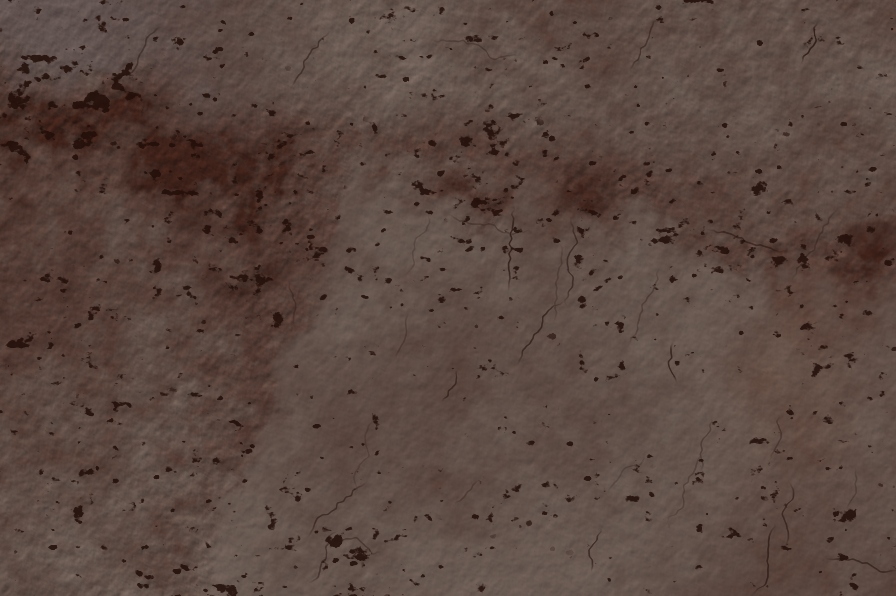
Write a WebGL 2 fragment shader that draws this texture.

```glsl
#version 300 es
precision highp float;
// Weathered plaster wall: a pale cracked patch, rougher brown render and
// a crumbling rust seam. Noise drives a wear value that picks the tone;
// relief shading, pits and hairline cracks are laid over it.

uniform vec2 u_resolution;
out vec4 outColor;

float hash(vec2 p) {
    vec3 q = fract(p.xyx * vec3(0.1031, 0.1030, 0.0973));
    q += dot(q, q.yzx + 33.33);
    return fract((q.x + q.y) * q.z);
}

float noise(vec2 p) {
    vec2 i = floor(p), f = fract(p);
    f = f * f * (3.0 - 2.0 * f);
    return mix(mix(hash(i), hash(i + vec2(1, 0)), f.x),
               mix(hash(i + vec2(0, 1)), hash(i + vec2(1, 1)), f.x), f.y);
}

float fbm(vec2 p) {
    float sum = 0.0, amp = 0.533;
    for (int i = 0; i < 4; i++) {
        sum += amp * noise(p);
        p = mat2(1.6, 1.2, -1.2, 1.6) * p + 17.3;
        amp *= 0.5;
    }
    return sum;
}

// Surface height: lumps, crumbly grain and faint slanted trowel strokes
float relief(vec2 p) {
    vec2 stroke = vec2(p.x + p.y, p.y - p.x) + 0.02 * noise(p * 14.0);
    return 0.7 * fbm(p * 30.0) + 0.75 * fbm(p * 72.0 + 9.0)
         + 0.1 * noise(stroke * vec2(14.0, 110.0));
}

// Ragged holes scattered one per cell, kept where the hash is below density
float pits(vec2 p, float scale, float density) {
    vec2 q = p * scale, cell = floor(q);
    float ragged = (fbm(p * 95.0) - 0.5) * 0.65, dark = 0.0;
    for (int y = -1; y <= 1; y++)
    for (int x = -1; x <= 1; x++) {
        vec2 c = cell + vec2(x, y);
        vec2 d = q - c - vec2(hash(c + 3.1), hash(c + 8.7));
        float radius = mix(0.04, 0.2, pow(hash(c + 21.0), 2.0));
        float keep = smoothstep(density, density * 0.7, hash(c + 40.0));
        float dist = length(d * vec2(0.8, 1.15)) + ragged - radius;
        dark = max(dark, keep * smoothstep(0.05, -0.07, dist));
    }
    return dark;
}

// Wandering hairlines, mostly steep and leaning right
float cracks(vec2 p, float pixel) {
    float dark = 0.0;
    for (int i = 0; i < 32; i++) {
        float n = float(i);
        vec2 seed = vec2(n * 3.7, 5.0);
        vec2 centre = vec2(0.48 + (n + hash(seed)) * 0.031, 0.05 + 0.58 * hash(seed + 9.0));
        if (i % 6 == 5) centre = vec2(n * 0.047, 0.9 + 0.08 * hash(seed));
        float angle = i % 7 == 3 ? 1.8 : mix(-0.1, 0.75, hash(seed + 4.0));
        vec2 dir = vec2(sin(angle), cos(angle)), d = p - centre;
        float along = dot(d, dir), across = d.x * dir.y - d.y * dir.x;
        across += (noise(vec2(along * 30.0, n * 7.0)) - 0.5) * 0.02
                + (noise(vec2(along * 120.0, n * 5.0)) - 0.5) * 0.005;
        float halfLength = mix(0.03, 0.085, hash(seed + 2.0));
        float fade = smoothstep(halfLength, halfLength * 0.5, abs(along));
        float line = smoothstep(0.0008 + pixel, 0.0003, abs(across));
        dark = max(dark, line * fade * mix(0.2, 0.8, hash(seed + 6.0)));
    }
    return dark;
}

void main() {
    vec2 p = gl_FragCoord.xy / u_resolution.y;
    float pixel = 1.0 / u_resolution.y;
    float across = p.x / 1.5;
    float crumble = fbm(p * 26.0 + 50.0) - 0.5;

    // Rust seam sloping down to the right, with a branch dropping at the left
    float seam = p.y - 0.83 + 0.17 * p.x + (fbm(p * 5.0) - 0.5) * 0.22 + crumble * 0.09;
    float seamWidth = mix(0.085, 0.05, across);
    float band = exp(-seam * seam / (seamWidth * seamWidth));
    band *= mix(1.0, 0.65, across) * mix(0.3, 1.15, smoothstep(0.3, 0.65, fbm(p * vec2(9.0, 14.0) + 5.0)));
    float below = smoothstep(0.03, -0.05, seam);
    float side = p.x - 0.33 - 0.2 * smoothstep(0.0, 0.65, p.y)
               + (fbm(p * 7.0 + 3.0) - 0.5) * 0.17 + crumble * 0.08;
    float left = smoothstep(0.02, -0.03, side) * below;
    float branch = left * smoothstep(-0.2, -0.02, side) * mix(0.45, 1.0, p.y);

    // Local stains and a hollow at the right edge
    vec2 toStain = (p - vec2(1.33, 0.38)) * vec2(9.0, 5.0);
    vec2 toHollow = (p - vec2(1.48, 0.6)) * vec2(14.0, 26.0);
    vec2 toBlotch = (p - vec2(0.34, 0.65)) * vec2(6.0, 7.0);
    float stain = exp(-dot(toStain, toStain)) * fbm(p * 8.0 + 30.0);
    float hollow = smoothstep(1.1, 0.7, length(toHollow) + fbm(p * 20.0) - 0.5);
    float blotch = exp(-dot(toBlotch, toBlotch));

    float rough = clamp(0.2 + 0.35 * left + 0.5 * band + 0.3 * branch + 0.25 * (1.0 - below), 0.0, 1.0);
    float wear = 0.235 + (fbm(p * 3.2 + 11.0) - 0.5) * 0.72
               + crumble * 0.6 * (0.25 + rough) + (fbm(p * 80.0) - 0.5) * 0.3 * (0.3 + rough)
               + 0.19 * left + 0.43 * band + 0.2 * branch + 0.05 * (1.0 - below)
               + 0.13 * smoothstep(1.05, 1.4, p.x) + 0.35 * stain + 0.35 * hollow + 0.14 * blotch;

    // Tone ramp from pale plaster to deep rust
    vec3 tones[6] = vec3[6](vec3(0.43, 0.37, 0.34), vec3(0.40, 0.34, 0.31), vec3(0.36, 0.29, 0.26),
                            vec3(0.33, 0.24, 0.21), vec3(0.28, 0.19, 0.16), vec3(0.24, 0.13, 0.10));
    vec3 color = tones[0];
    for (int i = 1; i < 6; i++) color = mix(color, tones[i], clamp(wear * 5.0 - float(i - 1), 0.0, 1.0));
    color += vec3(0.04, 0.005, -0.01) * stain;
    float coolCorner = smoothstep(0.6, 0.1, p.x) * smoothstep(0.02, 0.09, seam);
    color = mix(color, vec3(0.38, 0.33, 0.33), 0.6 * coolCorner);

    // Light from the upper left, then specks, holes and cracks
    float slope = relief(p + vec2(-0.002, 0.004)) - relief(p);
    color *= clamp(1.0 - slope * mix(0.2, 1.0, rough), 0.5, 1.25);
    float cluster = 0.13 * band + 0.06 * branch + 0.16 * (noise(p * 7.0 + 60.0) - 0.5);
    float specks = smoothstep(0.74, 0.83, fbm(p * vec2(46.0, 62.0) + 80.0) + cluster);
    float holes = max(pits(p, 20.0, 0.03 + 0.08 * band), pits(p, 48.0, 0.03 + 0.14 * rough));
    color = mix(color, vec3(0.13, 0.05, 0.03), 0.85 * max(specks, holes));
    color = mix(color, vec3(0.15, 0.08, 0.06), cracks(p, pixel));
    outColor = vec4(color, 1.0);
}
```
